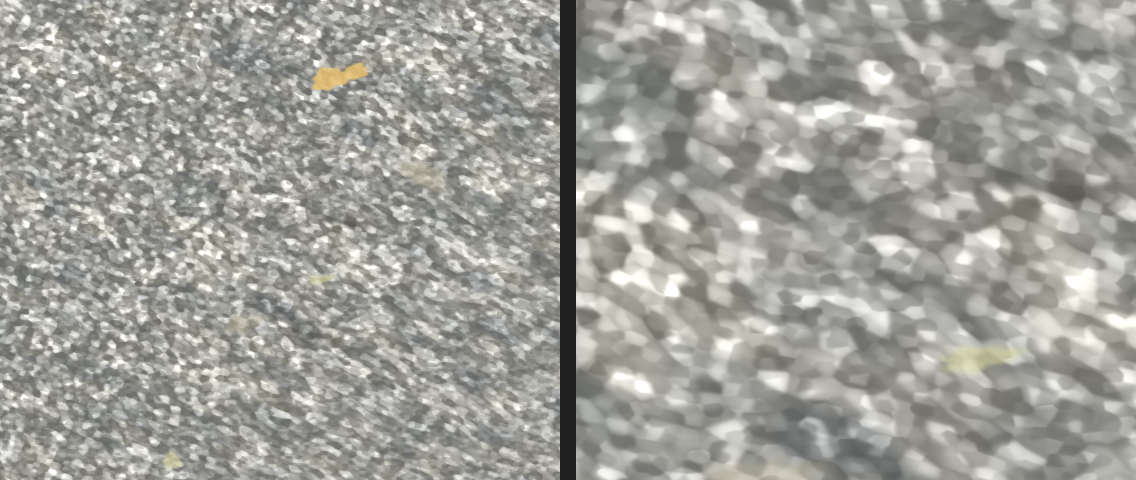
Left, the full canvas; right, a detail of the centre.
A WebGL 1 fragment shader for this texture:

```glsl
precision highp float;
uniform vec2 u_resolution;

#define GRAINS 84.0
#define STRETCH 0.64
#define SLANT -0.44
#define SOFTNESS 9.0
#define MEDIAN 0.618
#define CONTRAST 0.108
#define GLINT 0.014
#define LEAF_COLOR vec3(0.88, 0.75, 0.48)
#define BEIGE vec3(0.71, 0.69, 0.62)
#define STRAW vec3(0.78, 0.78, 0.62)

vec3 hash3(vec2 cell) {
  vec3 s = vec3(dot(cell, vec2(127.1, 311.7)),
                dot(cell, vec2(269.5, 183.3)),
                dot(cell, vec2(419.2, 371.9)));
  return fract(sin(s) * 43758.55);
}

vec2 rotate(vec2 p, float angle) {
  float c = cos(angle), s = sin(angle);
  return vec2(c * p.x + s * p.y, c * p.y - s * p.x);
}

// Smooth cellular noise: x = blended grain tone, y = soft distance to a grain
vec2 grains(vec2 p) {
  vec2 cell = floor(p);
  float total = 0.0, tone = 0.0;
  for (int j = -1; j <= 1; j++) {
    for (int i = -1; i <= 1; i++) {
      vec2 c = cell + vec2(float(i), float(j));
      vec3 h = hash3(c);
      vec2 d = c + 0.1 + 0.8 * h.xy - p;
      float w = exp(-SOFTNESS * dot(d, d));
      total += w;
      tone += w * h.z;
    }
  }
  return vec2(tone / total, -log(total) / SOFTNESS);
}

// Grains drawn out along a slanted axis
vec2 slantedGrains(vec2 p, float angle, float stretch, float count) {
  return grains(rotate(p, angle) * vec2(stretch, 1.0) * count);
}

// Coverage of a ragged ellipse
float fleck(vec2 p, vec2 center, vec2 radius, float angle, float blur) {
  vec2 d = rotate(p - center, angle) / radius;
  float a = atan(d.y, d.x);
  float rim = 1.0 + 0.13 * sin(3.0 * a + 40.0 * center.x) + 0.09 * sin(7.0 * a + 1.0);
  float dist = (length(d) - rim) * min(radius.x, radius.y);
  return 1.0 - smoothstep(-blur, blur, dist);
}

void main() {
  vec2 p = gl_FragCoord.xy / u_resolution.y;
  float blur = max(0.003, 1.0 / u_resolution.y);

  // Uneven lay of the stones
  vec2 q = p + 0.003 * vec2(sin(31.0 * p.y + 9.0 * p.x), sin(27.0 * p.x - 13.0 * p.y));
  float streaky = smoothstep(-0.3, 1.0, p.x - p.y);

  // Stones, grit and broad mottling
  vec2 stone = slantedGrains(q, SLANT, mix(0.74, 0.56, streaky), GRAINS);
  vec2 grit = slantedGrains(q + 3.7, SLANT + 0.3, STRETCH, GRAINS * 1.55);
  vec2 mottle = slantedGrains(q + 8.3, SLANT, 0.5, GRAINS * 0.3);
  float relief = 3.5 * (stone.x - 0.5) + 2.2 * (grit.x - 0.5) + 1.2 * (mottle.x - 0.5);
  relief += 1.3 * (0.12 - stone.y);
  relief *= mix(1.08, 0.88, streaky);

  // Grey stone with bright glints and a slight tint per grain
  float grey = MEDIAN + CONTRAST * relief + GLINT * relief * relief;
  vec3 color = vec3(grey, grey, grey - 0.021);
  color += vec3(0.012, 0.002, -0.014) * (mottle.x - 0.5) * 2.0;
  color += 0.04 * vec3(1.0, 0.9, 0.8) * (1.0 - smoothstep(0.0, 0.2, length(p - vec2(0.0, 1.0))));

  // Shaded hollows
  float hollow = fleck(p, vec2(0.71, 0.54), vec2(0.055, 0.018), -0.1, 0.015);
  hollow += fleck(p, vec2(0.64, 0.31), vec2(0.085, 0.018), -0.55, 0.015);
  color -= 0.08 * hollow;

  // Pale crumbs
  float beige = fleck(p, vec2(0.881, 0.635), vec2(0.052, 0.022), -0.4, blur * 2.0);
  beige += fleck(p, vec2(0.509, 0.328), vec2(0.045, 0.018), 0.25, blur * 2.0);
  float straw = fleck(p, vec2(0.669, 0.418), vec2(0.026, 0.008), 0.15, blur);
  straw += fleck(p, vec2(0.359, 0.04), vec2(0.02, 0.016), -0.4, blur);
  color = mix(color, BEIGE + 0.03 * relief, 0.7 * beige);
  color = mix(color, STRAW + 0.03 * relief, 0.85 * straw);

  // Fallen leaf of two lobes
  float leaf = max(fleck(p, vec2(0.688, 0.836), vec2(0.039, 0.022), 0.2, blur),
                   fleck(p, vec2(0.737, 0.849), vec2(0.031, 0.015), 0.3, blur));
  color = mix(color, LEAF_COLOR + 0.02 * relief, leaf);

  gl_FragColor = vec4(clamp(color, 0.0, 1.0), 1.0);
}
```
